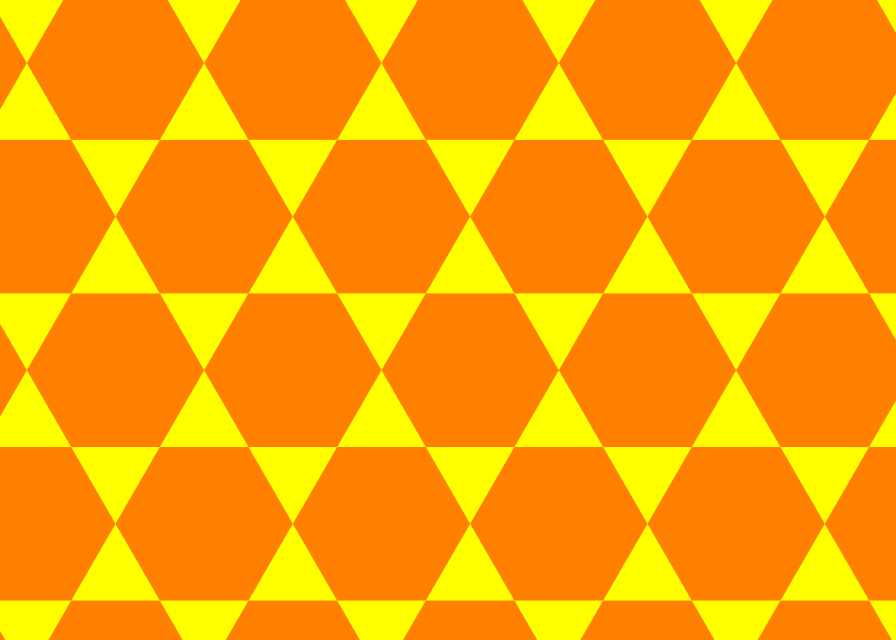
Write a Shadertoy shader that draws this pattern.

```glsl
const vec3 HEXAGON_COLOR = vec3(1.0, 0.5, 0.0);
const vec3 TRIANGLE_COLOR = vec3(1.0, 1.0, 0.0);
const float HEXAGON_PITCH = 0.1979;                 // in canvas widths
const vec2 HEXAGON_CENTER = vec2(0.5247, 0.3011);   // in canvas widths
const float EDGE_SOFTNESS = 1.0;                    // in output pixels

const float PI = 3.14159265;
const float SIN_60 = 0.8660254;

// Signed distance to evenly spaced parallel lines; the sign flips at each line.
float stripeDistance(vec2 p, vec2 normal, float spacing) {
    float phase = PI * dot(p, normal) / spacing;
    return asin(clamp(cos(phase), -1.0, 1.0)) * spacing / PI;
}

// Smooth side of a stripe edge, from -1 to 1.
float stripeSide(vec2 p, vec2 normal, float spacing, float edgeWidth) {
    return clamp(2.0 * stripeDistance(p, normal, spacing) / edgeWidth, -1.0, 1.0);
}

// Three line families at 60 degrees: an even number of flips lies in a hexagon.
float hexagonCoverage(vec2 p, float edgeWidth) {
    float spacing = HEXAGON_PITCH * SIN_60;
    float side = stripeSide(p, vec2(0.0, 1.0), spacing, edgeWidth)
               * stripeSide(p, vec2(SIN_60, 0.5), spacing, edgeWidth)
               * stripeSide(p, vec2(SIN_60, -0.5), spacing, edgeWidth);
    return 0.5 + 0.5 * side;
}

void mainImage(out vec4 fragColor, in vec2 fragCoord) {
    vec2 p = fragCoord / iResolution.x - HEXAGON_CENTER;
    float edgeWidth = EDGE_SOFTNESS / iResolution.x;
    vec3 color = mix(TRIANGLE_COLOR, HEXAGON_COLOR, hexagonCoverage(p, edgeWidth));
    fragColor = vec4(color, 1.0);
}
```
